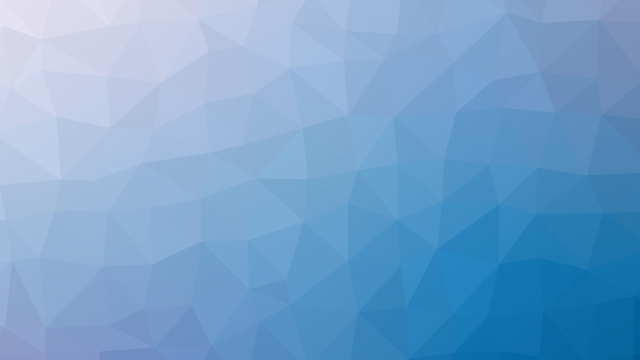
A Shadertoy shader for this background:

```glsl
// Low-poly backdrop: a jittered, gently rising lattice is split into triangles.
// Each facet takes its tint from a smooth two-way colour field at its centroid,
// running from pale lilac (upper left) to deep blue (lower right).

const vec2 CELL = vec2(0.138, 0.131);   // lattice spacing, canvas height = 1
const float JITTER = 0.50;              // vertex scatter, in cells
const float FACET_BLEND = 0.25;         // how much of the gradient stays inside a facet
const float TINT_SPREAD = 0.035;        // random brightness range between facets

vec2 hash22(vec2 p) {
    vec3 q = fract(vec3(p.xyx) * vec3(0.1031, 0.1030, 0.0973));
    q += dot(q, q.yzx + 33.33);
    return fract((q.xx + q.yz) * q.zy);
}

// Five evenly spaced colours along t in 0..1
vec3 ramp(vec3 a, vec3 b, vec3 c, vec3 d, vec3 e, float t) {
    vec4 k = clamp(t * 4.0 - vec4(0.0, 1.0, 2.0, 3.0), 0.0, 1.0);
    return mix(mix(mix(mix(a, b, k.x), c, k.y), d, k.z), e, k.w);
}

// Colour field over the canvas, uv in 0..1
vec3 colourField(vec2 uv) {
    vec3 top = ramp(vec3(0.91, 0.89, 0.95), vec3(0.82, 0.83, 0.91),
        vec3(0.66, 0.75, 0.87), vec3(0.53, 0.66, 0.82), vec3(0.52, 0.59, 0.74), uv.x);
    vec3 upper = ramp(vec3(0.82, 0.84, 0.92), vec3(0.73, 0.78, 0.89),
        vec3(0.59, 0.71, 0.86), vec3(0.44, 0.62, 0.81), vec3(0.42, 0.53, 0.70), uv.x);
    vec3 middle = ramp(vec3(0.71, 0.79, 0.89), vec3(0.59, 0.71, 0.85),
        vec3(0.47, 0.67, 0.82), vec3(0.29, 0.57, 0.77), vec3(0.24, 0.49, 0.68), uv.x);
    vec3 lower = ramp(vec3(0.59, 0.71, 0.85), vec3(0.50, 0.65, 0.82),
        vec3(0.35, 0.60, 0.79), vec3(0.11, 0.50, 0.74), vec3(0.05, 0.43, 0.65), uv.x);
    vec3 bottom = ramp(vec3(0.56, 0.61, 0.79), vec3(0.44, 0.56, 0.77),
        vec3(0.27, 0.53, 0.73), vec3(0.04, 0.43, 0.67), vec3(0.00, 0.36, 0.58), uv.x);
    return ramp(bottom, lower, middle, upper, top, uv.y);
}

// Rows climb towards the right
float rowLift(float x) {
    return 0.162 * smoothstep(0.23, 1.04, x) - 0.01;
}

vec2 latticeVertex(vec2 id) {
    vec2 base = id * CELL;
    base.y += rowLift(base.x);
    return base + (hash22(id + 57.0) - 0.5) * JITTER * CELL;
}

// Signed distance to the line a-b, positive on its left
float edgeSide(vec2 p, vec2 a, vec2 b) {
    vec2 e = normalize(b - a);
    return e.x * (p.y - a.y) - e.y * (p.x - a.x);
}

// Premultiplied colour and coverage of one counter-clockwise facet
vec4 facet(vec2 p, vec2 a, vec2 b, vec2 c, vec2 canvas, float pixel, vec2 seed) {
    float inside = min(edgeSide(p, a, b), min(edgeSide(p, b, c), edgeSide(p, c, a)));
    float cover = smoothstep(-pixel, pixel, inside);
    vec2 site = mix((a + b + c) / 3.0, p, FACET_BLEND);
    float tint = (hash22(seed).x - 0.5) * TINT_SPREAD;
    return vec4(colourField(site / canvas) + tint, 1.0) * cover;
}

// Both facets of a lattice cell, split along the shorter diagonal
vec4 cellFacets(vec2 p, vec2 id, vec2 canvas, float pixel) {
    vec2 a = latticeVertex(id);
    vec2 b = latticeVertex(id + vec2(1.0, 0.0));
    vec2 c = latticeVertex(id + vec2(1.0, 1.0));
    vec2 d = latticeVertex(id + vec2(0.0, 1.0));
    vec2 seed = id + 131.0;
    if (distance(a, c) < distance(b, d)) {
        return facet(p, a, b, c, canvas, pixel, seed)
             + facet(p, a, c, d, canvas, pixel, seed + 71.0);
    }
    return facet(p, a, b, d, canvas, pixel, seed)
         + facet(p, b, c, d, canvas, pixel, seed + 71.0);
}

void mainImage(out vec4 fragColor, in vec2 fragCoord) {
    vec2 p = fragCoord / iResolution.y;
    vec2 canvas = vec2(iResolution.x / iResolution.y, 1.0);
    float pixel = 0.7 / iResolution.y;

    // Gather nearby cells, blending where facets meet
    vec2 home = floor((p - vec2(0.0, rowLift(p.x))) / CELL);
    vec4 sum = vec4(colourField(p / canvas), 1.0) * 0.0001;
    for (int j = -1; j <= 1; j++) {
        for (int i = -1; i <= 1; i++) {
            sum += cellFacets(p, home + vec2(i, j), canvas, pixel);
        }
    }
    fragColor = vec4(clamp(sum.rgb / sum.a, 0.0, 1.0), 1.0);
}
```
